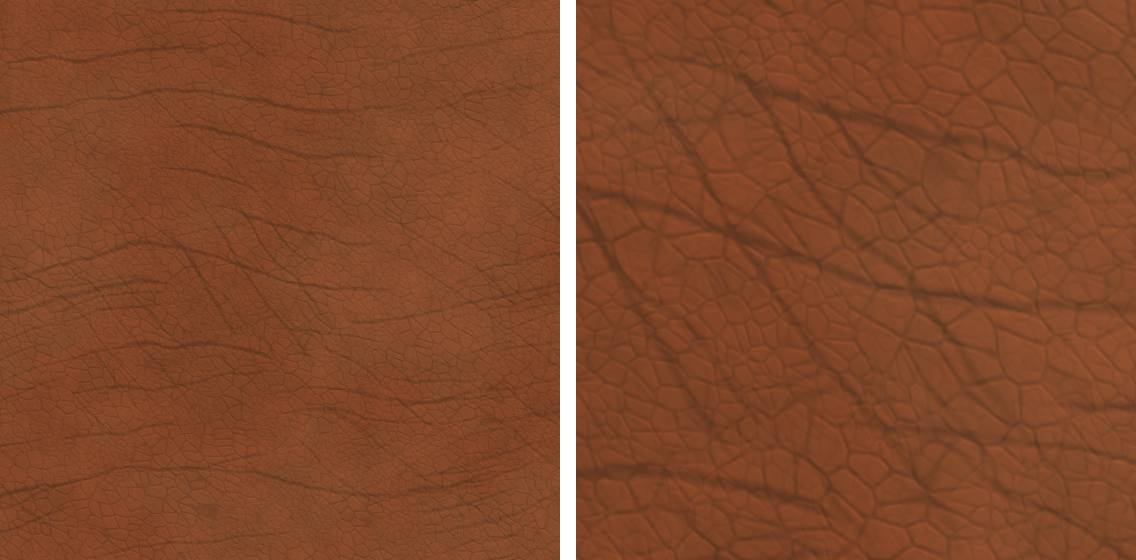
Left, the full canvas; right, a detail of the centre.
Reproduce this texture procedurally as a Shadertoy shader.

```glsl
const vec3 DARK_BROWN = vec3(0.41, 0.243, 0.147);
const vec3 TAN_BROWN = vec3(0.572, 0.315, 0.182);
const vec2 LIGHT_DIR = vec2(0.35, 0.94);

float hash(vec2 p) {
    return fract(sin(dot(p, vec2(127.1, 311.7))) * 43758.5453);
}

float noise(vec2 p) {
    vec2 cell = floor(p), f = fract(p);
    f = f * f * (3.0 - 2.0 * f);
    float low = mix(hash(cell), hash(cell + vec2(1, 0)), f.x);
    float high = mix(hash(cell + vec2(0, 1)), hash(cell + vec2(1, 1)), f.x);
    return mix(low, high, f.y);
}

float fbm(vec2 p) {
    float sum = 0.0, gain = 0.5;
    for (int i = 0; i < 4; i++) {
        sum += gain * noise(p);
        p = p * 2.03 + 17.0;
        gain *= 0.5;
    }
    return sum / 0.9375;
}

vec2 rotate(vec2 p, float angle) {
    float c = cos(angle), s = sin(angle);
    return vec2(c * p.x + s * p.y, c * p.y - s * p.x);
}

// Creases between irregular pads: 1 in the crease, 0 on the pad
float cracks(vec2 p, float width) {
    vec2 cell = floor(p);
    float nearest = 9.0, second = 9.0;
    for (int y = -1; y <= 1; y++) {
        for (int x = -1; x <= 1; x++) {
            vec2 id = cell + vec2(x, y);
            vec2 site = id + vec2(hash(id), hash(id + 57.3));
            float d = distance(p, site);
            second = min(second, max(nearest, d));
            nearest = min(nearest, d);
        }
    }
    return 1.0 - smoothstep(0.0, width, second - nearest);
}

// Long wavering folds that fade in and out along their length
float folds(vec2 p, float angle, float spacing, float width, float coverage) {
    vec2 q = rotate(p, angle);
    q.y += 0.07 * (noise(q * 3.5) - 0.5) + 0.016 * (noise(q * 15.0) - 0.5);
    q.y += 0.005 * (noise(q * 48.0) - 0.5);
    float row = floor(q.y / spacing);
    float shift = 0.5 * (hash(vec2(row, angle)) - 0.5);
    float d = abs(fract(q.y / spacing) - 0.5 + shift) * spacing;
    float trail = noise(vec2(q.x * 5.0, row * 17.3 + angle));
    float present = smoothstep(1.0 - coverage, 1.2 - coverage, trail);
    return present * (1.0 - smoothstep(0.0, width * (0.5 + present), d));
}

// Depth of all creases at a point
float grooves(vec2 p) {
    vec2 warped = p + 0.012 * vec2(noise(p * 24.0), noise(p * 24.0 + 31.0));
    vec2 slanted = rotate(warped, -0.65) * vec2(0.8, 1.15);
    float wear = smoothstep(0.2, 0.75, noise(p * 19.0 + 5.0));
    float depth = 0.6 * cracks(slanted * 46.0, 0.2) * mix(0.3, 1.0, wear);
    depth += 0.45 * cracks(slanted * 85.0 + 9.0, 0.26) * mix(1.0, 0.35, wear);

    // Broad bowed folds, mostly on the left and below
    vec2 bowed = p - vec2(0.0, 0.04 * cos(7.0 * (p.x - 0.3)));
    float lower = 1.0 - smoothstep(0.25, 0.75, p.y);
    float left = 1.0 - smoothstep(0.45, 0.9, p.x);
    depth += 0.85 * folds(bowed, 0.06, 0.075, 0.0046, 0.62) * mix(0.55, 1.0, left);
    depth += 0.6 * folds(bowed + 3.0, 0.13, 0.034, 0.0035, 0.48) * mix(0.4, 1.0, lower);

    // Steep creases in the middle, finer slanted ones to the right
    float middle = 1.0 - smoothstep(0.08, 0.26, length(p - vec2(0.47, 0.52)));
    depth += 0.7 * middle * folds(p, -1.0, 0.038, 0.0036, 0.65);
    depth += 0.5 * folds(p + 7.0, -0.68, 0.042, 0.003, 0.48);
    depth += 0.4 * (1.0 - left) * folds(p + 5.0, 0.4, 0.03, 0.0028, 0.5);
    return min(depth, 1.3);
}

void mainImage(out vec4 fragColor, in vec2 fragCoord) {
    vec2 p = fragCoord / iResolution.y;

    // Relief lit from above
    vec2 reach = LIGHT_DIR * 0.0013;
    float depth = grooves(p);
    float relief = grooves(p + reach) - grooves(p - reach);

    // Uneven dye, smudges and fine pores
    float dye = fbm(p * vec2(3.2, 4.5) + 2.7) - 0.5;
    float smudge = fbm(p * 26.0 + 11.0) - 0.5;
    float pores = noise(p * 270.0) - 0.5;

    float tone = 0.75 - 0.55 * depth + 0.5 * relief;
    tone += 0.75 * dye + 0.4 * smudge + 0.16 * pores;
    vec3 leather = mix(DARK_BROWN, TAN_BROWN, clamp(tone, -0.2, 1.25));

    // Redder tint where the dye pooled
    leather *= 1.0 + vec3(0.03, -0.04, -0.07) * smoothstep(0.0, 0.2, -dye);
    fragColor = vec4(leather, 1.0);
}
```
